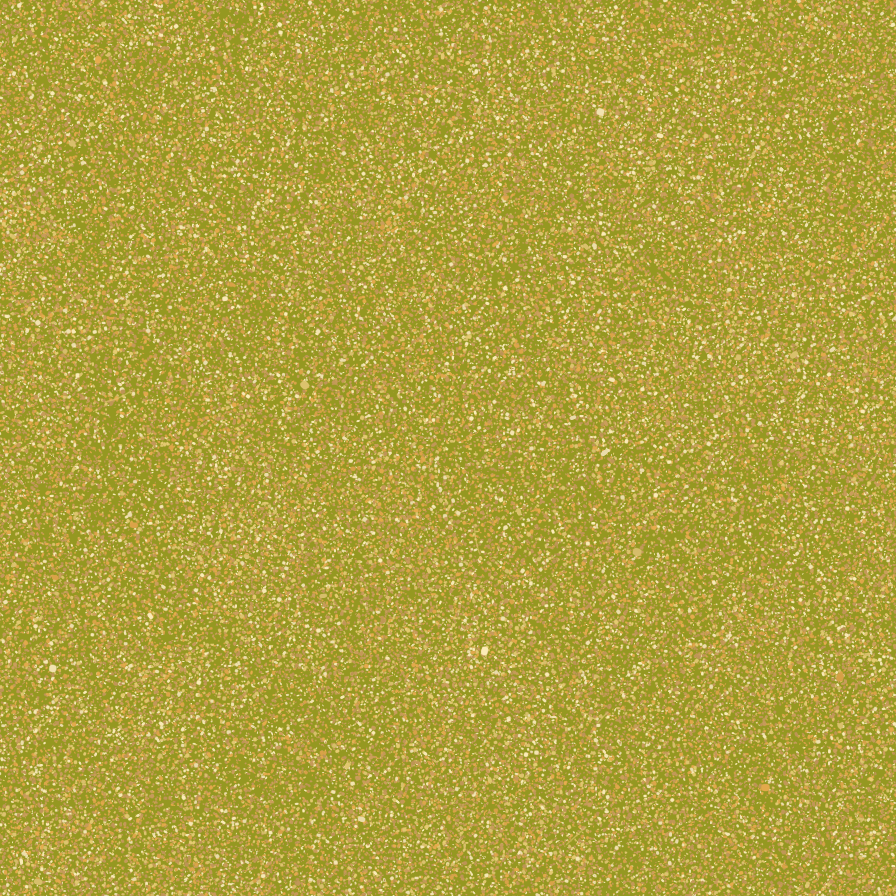
A three.js fragment shader for this texture:

```glsl
// Olive surface densely sprinkled with fine tan, orange and cream grains, a few flakes and fibres
#define BASE_OLIVE vec3(0.585, 0.598, 0.130)
#define TAN vec3(0.77, 0.60, 0.35)
#define ORANGE vec3(0.87, 0.65, 0.29)
#define YELLOW vec3(0.87, 0.77, 0.43)
#define CREAM vec3(0.95, 0.89, 0.69)
#define GRAIN_SCALE 250.0
#define GRAIN_DENSITY 0.66
#define CLUMPING 0.55
#define FLAKE_SCALE 24.0
#define FLAKE_DENSITY 0.18
#define FIBRE_DENSITY 0.25
#define SOFTNESS 0.0019

varying vec2 vUv;

vec3 hash3(vec3 p) {
  p = fract(p * vec3(0.1031, 0.1030, 0.0973));
  p += dot(p, p.yxz + 33.33);
  return fract((p.xxy + p.yxx) * p.zyx);
}

float valueNoise(vec2 p) {
  vec2 i = floor(p), f = fract(p);
  f = f * f * (3.0 - 2.0 * f);
  float a = hash3(vec3(i, 71.0)).x;
  float b = hash3(vec3(i + vec2(1.0, 0.0), 71.0)).x;
  float c = hash3(vec3(i + vec2(0.0, 1.0), 71.0)).x;
  float d = hash3(vec3(i + 1.0, 71.0)).x;
  return mix(mix(a, b, f.x), mix(c, d, f.x), f.y);
}

vec2 rotate(vec2 p, float angle) {
  float c = cos(angle), s = sin(angle);
  return vec2(c * p.x - s * p.y, s * p.x + c * p.y);
}

float cover(float dist, float soft) {
  return 1.0 - smoothstep(-0.5 * soft, 0.5 * soft, dist);
}

vec3 grainColour(float pick) {
  if (pick < 0.40) return TAN;
  if (pick < 0.65) return ORANGE;
  if (pick < 0.85) return YELLOW;
  return CREAM;
}

// One layer of angular chips, one candidate per cell, painted over colour
vec3 sprinkle(vec3 colour, vec2 uv, float scale, float density, float size, float paleness, float seed) {
  vec2 p = rotate(uv, seed * 0.37) * scale + 100.0;
  vec2 cell = floor(p);
  for (int y = -1; y <= 1; y++) {
    for (int x = -1; x <= 1; x++) {
      vec2 id = cell + vec2(float(x), float(y));
      vec3 place = hash3(vec3(id, seed));
      vec3 form = hash3(vec3(id, seed + 17.0));
      vec3 kind = hash3(vec3(id, seed + 41.0));
      if (place.z > density) continue;
      vec2 q = rotate(p - id - place.xy, form.x * 6.2832);
      float radius = size * mix(0.20, 0.48, form.y * form.y);
      q = abs(q) * vec2(1.0, mix(1.0, 1.8, form.z));
      float dist = mix(length(q), max(q.x, q.y), 0.4) - radius;
      vec3 tint = grainColour(mix(kind.x, 1.0, paleness));
      tint *= 0.96 + 0.08 * kind.y;
      colour = mix(colour, tint, cover(dist, SOFTNESS * scale));
    }
  }
  return colour;
}

// Rare thin, slightly bent fibres
vec3 fibres(vec3 colour, vec2 uv) {
  const float scale = 6.0;
  vec2 p = uv * scale;
  vec2 cell = floor(p);
  for (int y = -1; y <= 1; y++) {
    for (int x = -1; x <= 1; x++) {
      vec2 id = cell + vec2(float(x), float(y));
      vec3 place = hash3(vec3(id + 50.0, 5.0));
      vec3 form = hash3(vec3(id + 50.0, 9.0));
      if (place.z > FIBRE_DENSITY) continue;
      vec2 q = rotate((p - id - place.xy) / scale, form.x * 6.2832);
      q.y += (form.y - 0.5) * 16.0 * q.x * q.x;
      float halfLength = mix(0.006, 0.022, form.z);
      float dist = length(vec2(max(abs(q.x) - halfLength, 0.0), q.y)) - 0.0007;
      colour = mix(colour, YELLOW, 0.75 * cover(dist, SOFTNESS));
    }
  }
  return colour;
}

void main() {
  // Uneven density gathers the grains into loose clumps
  float clumps = 0.35 * valueNoise(vUv * 7.0) + 0.35 * valueNoise(vUv * 23.0 + 9.0)
               + 0.30 * valueNoise(vUv * 60.0 + 31.0);
  float density = GRAIN_DENSITY + CLUMPING * (clumps - 0.5);

  vec3 colour = BASE_OLIVE;
  for (int i = 0; i < 3; i++) {
    float layer = float(i);
    float scale = GRAIN_SCALE * (1.0 - 0.13 * layer);
    colour = sprinkle(colour, vUv, scale, density, 1.0, 0.0, 1.0 + layer);
  }
  colour = sprinkle(colour, vUv, FLAKE_SCALE, FLAKE_DENSITY, 0.25, 0.55, 6.0);
  colour = fibres(colour, vUv);
  gl_FragColor = vec4(colour, 1.0);
}
```
